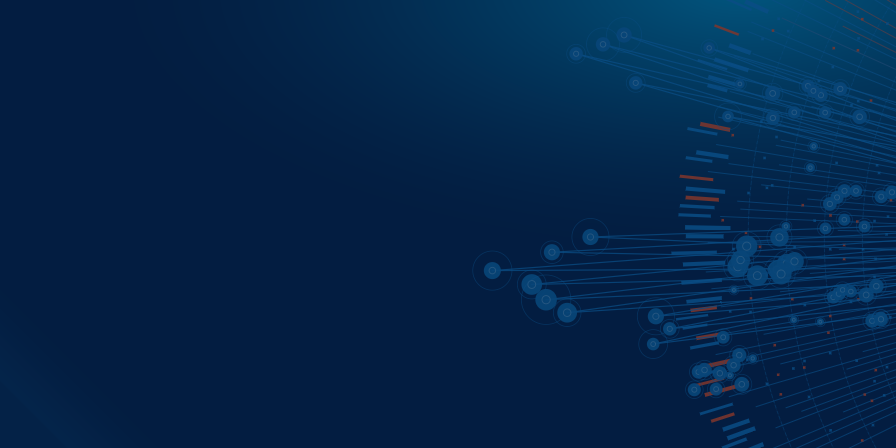
Reproduce this background procedurally as a Shadertoy shader.

```glsl
const vec3 NAVY = vec3(0.012, 0.115, 0.255);
const vec3 TEAL = vec3(0.005, 0.34, 0.50);
const vec3 BLUE = vec3(0.035, 0.30, 0.52);
const vec3 RUST = vec3(0.50, 0.21, 0.17);
const vec2 HUB = vec2(2.84, 0.466);

float hash(float n) {
    return fract(sin(n * 127.1 + 3.7) * 43758.54);
}

// Antialiased coverage of a shape from its signed distance
float fill(float d) {
    return clamp(0.5 - d * iResolution.y, 0.0, 1.0);
}

float segment(vec2 p, vec2 a, vec2 b) {
    vec2 ab = b - a;
    return length(p - a - ab * clamp(dot(p - a, ab) / dot(ab, ab), 0.0, 1.0));
}

vec3 backdrop(vec2 p) {
    vec2 q = (p - vec2(1.66, 1.03)) / vec2(1.4, 0.6);
    float glow = pow(max(1.0 - length(q), 0.0), 1.6);
    vec3 col = mix(NAVY, TEAL, glow);
    // Faint diagonal fold in the lower left corner
    float fold = p.x + p.y;
    float light = 0.22 * (1.0 - smoothstep(0.1, 0.38, fold));
    light *= mix(0.6, 1.0, smoothstep(0.145, 0.155, fold));
    return mix(col, vec3(0.03, 0.25, 0.43), light);
}

// Spokes, rim bars and arcs in polar space around the hub
vec3 fan(vec3 col, vec2 p) {
    vec2 v = vec2(HUB.x - p.x, p.y - HUB.y);
    float r = length(v), angle = atan(v.y, v.x);
    float id = floor(angle * 62.0);
    float h = hash(id), k = hash(id + 91.0);
    float across = (fract(angle * 62.0) - 0.5 + (h - 0.5) * 0.5) * r / 62.0;

    float start = 1.27 - 0.33 * k * k;
    float spoke = fill(abs(across) - 0.0011) * fill(r - start) * step(0.15, h);
    float warm = smoothstep(0.40, 0.47, angle) * step(0.3, k);
    col = mix(col, mix(BLUE, RUST, warm * 0.75), spoke * 0.65);

    for (int i = 0; i < 4; i++) {
        float radius = 1.17 - 0.085 * float(i);
        float dash = 0.35 + 0.65 * step(0.4, fract(angle * 90.0));
        col = mix(col, BLUE, fill(abs(r - radius) - 0.001) * dash * 0.45);
    }

    // Short thick bars along the rim
    float centre = exp(-angle * angle * 60.0);
    float halfLength = 0.018 + 0.022 * k + 0.012 * centre;
    float bar = max(abs(r - 1.285 + (h - 0.5) * 0.05) - halfLength,
                    abs(across) - 0.0025 - 0.0025 * h);
    float red = step(0.66, hash(id + 37.0));
    col = mix(col, mix(BLUE, RUST, red), fill(bar) * step(0.2, k) * 0.85);

    // Sparse specks inside the rim
    vec2 cell = floor(p * 32.0);
    float s = hash(cell.x + cell.y * 57.0);
    vec2 offset = vec2(hash(s * 61.0), hash(s * 83.0)) - 0.5;
    vec2 q = abs((fract(p * 32.0) - 0.5 - offset * 0.7) / 32.0);
    float speck = fill(max(q.x, q.y) - 0.0028) * step(0.76, s) * step(r, 1.24);
    return mix(col, mix(BLUE, RUST, step(0.9, s)), speck * 0.8);
}

// Disc with a small inner ring and a thin halo
vec3 node(vec3 col, vec2 p, float radius, float halo) {
    float d = length(p);
    col = mix(col, BLUE, fill(abs(d - radius * halo) - 0.0008) * 0.45);
    col = mix(col, vec3(0.03, 0.27, 0.47), fill(d - radius) * 0.92);
    float ring = fill(abs(d - radius * 0.38) - 0.001);
    return mix(col, vec3(0.27, 0.42, 0.55), ring * 0.5);
}

void mainImage(out vec4 fragColor, in vec2 fragCoord) {
    vec2 p = fragCoord / iResolution.y;
    vec3 col = fan(backdrop(p), p);

    // Outer nodes: x, y, radius
    vec3 outer[15] = vec3[15](
        vec3(1.393, 0.922, 0.017), vec3(1.286, 0.880, 0.015), vec3(1.346, 0.901, 0.016),
        vec3(1.419, 0.815, 0.015), vec3(1.318, 0.471, 0.018), vec3(1.232, 0.437, 0.018),
        vec3(1.099, 0.396, 0.019), vec3(1.187, 0.365, 0.023), vec3(1.219, 0.331, 0.024),
        vec3(1.266, 0.302, 0.022), vec3(1.464, 0.294, 0.018), vec3(1.495, 0.266, 0.015),
        vec3(1.458, 0.232, 0.014), vec3(1.583, 0.893, 0.013), vec3(1.625, 0.740, 0.013));
    for (int i = 0; i < 15; i++) {
        vec2 a = outer[i].xy;
        for (float side = -1.0; side < 2.0; side += 2.0) {
            float d = segment(p, a, HUB + vec2(0.0, 0.06 * side));
            col = mix(col, BLUE, fill(d - 0.0013) * 0.75);
        }
    }
    for (int i = 0; i < 15; i++) {
        float halo = i % 2 == 0 ? 2.3 : 1.4;
        col = node(col, p - outer[i].xy, outer[i].z, halo);
    }

    // Inner clusters: centre and spread
    vec4 cluster[6] = vec4[6](
        vec4(1.69, 0.42, 0.11, 0.055), vec4(1.84, 0.775, 0.12, 0.04),
        vec4(1.92, 0.33, 0.07, 0.065), vec4(1.91, 0.53, 0.09, 0.045),
        vec4(1.60, 0.19, 0.06, 0.06), vec4(1.80, 0.50, 0.19, 0.46));
    for (int i = 0; i < 54; i++) {
        int g = i % 6;
        float n = float(i);
        vec2 jitter = vec2(hash(n + 5.0), hash(n + 71.0)) * 2.0 - 1.0;
        vec2 at = cluster[g].xy + jitter * cluster[g].zw;
        float radius = (g == 0 ? 0.020 : g == 5 ? 0.008 : 0.013) + 0.004 * hash(n + 13.0);
        col = node(col, p - at, radius, 1.35);
    }
    fragColor = vec4(col, 1.0);
}
```
